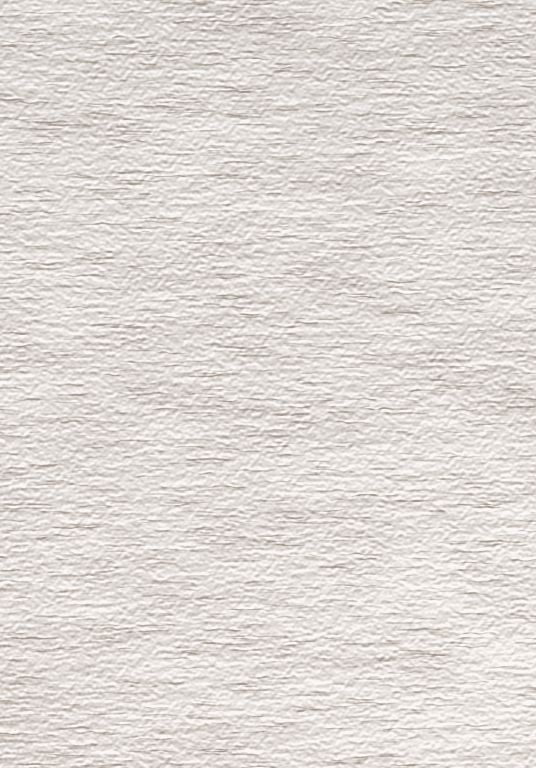
Reproduce this texture procedurally as a Shadertoy shader.

```glsl
// Off-white embossed wall covering with pebbly grain and broken horizontal creases.
// Three noise reliefs of growing stretch are lit from above, then short ragged
// creases are scattered in jittered rows and the tone is mapped to warm white.

const vec3 SHADOW = vec3(0.64, 0.60, 0.56);
const vec3 LIGHT = vec3(0.98, 0.968, 0.96);
const vec2 PEBBLE_FREQ = vec2(235.0, 255.0);
const vec2 GRAIN_FREQ = vec2(105.0, 265.0);
const vec2 STREAK_FREQ = vec2(24.0, 200.0);
const vec2 PATCH_FREQ = vec2(9.0, 30.0);
const float LIGHT_STEP = 0.0024;
const float BASE_TONE = 0.71;
const float PEBBLE_DEPTH = 0.58;
const float GRAIN_DEPTH = 0.46;
const float STREAK_DEPTH = 0.40;
const float PATCH_DEPTH = 0.22;
const float CREASE_DEPTH = 0.56;
const float LIP_GLOW = 0.20;
const int CREASE_LAYERS = 4;
const vec2 CREASE_CELL = vec2(0.10, 0.0137);
const float CREASE_CHANCE = 0.55;
const float CREASE_WIDTH = 0.0011;

float hash(vec2 p) {
    return fract(sin(dot(p, vec2(127.1, 311.7))) * 43758.5453);
}

float noise(vec2 p) {
    vec2 i = floor(p);
    vec2 f = fract(p);
    f = f * f * (3.0 - 2.0 * f);
    float low = mix(hash(i), hash(i + vec2(1.0, 0.0)), f.x);
    float high = mix(hash(i + vec2(0.0, 1.0)), hash(i + 1.0), f.x);
    return mix(low, high, f.y);
}

// Surface height; the pebbles lie on a turned grid to hide its rows.
float height(vec2 p, float roughness) {
    vec2 turned = mat2(0.8, 0.6, -0.6, 0.8) * (p * PEBBLE_FREQ);
    float fine = PEBBLE_DEPTH * noise(turned + 60.0) + GRAIN_DEPTH * noise(p * GRAIN_FREQ);
    return roughness * fine + STREAK_DEPTH * noise((p + 0.5) * STREAK_FREQ);
}

// x: dark crease, y: bright lip just above it.
vec2 crease(vec2 p, float layer, float pixel) {
    p += vec2(0.37, 0.0034) * layer;
    float row = floor(p.y / CREASE_CELL.y);
    p.x += CREASE_CELL.x * hash(vec2(row, layer + 3.0));
    vec2 cell = vec2(floor(p.x / CREASE_CELL.x), row);
    vec2 local = p - cell * CREASE_CELL;
    vec2 seed = cell + 17.3 * layer;

    float halfLength = CREASE_CELL.x * mix(0.10, 0.45, hash(seed + 1.7));
    float centerX = mix(halfLength, CREASE_CELL.x - halfLength, hash(seed + 5.1));
    float centerY = CREASE_CELL.y * mix(0.25, 0.65, hash(seed + 9.4));
    float along = abs(local.x - centerX) / halfLength;
    float taper = 1.0 - smoothstep(0.55, 1.0, along);
    float wobble = 0.0026 * (noise(vec2(p.x * 80.0, row + layer * 31.0)) - 0.5);
    float y = local.y - centerY - wobble;

    float width = CREASE_WIDTH * mix(0.6, 1.2, hash(seed + 2.9));
    float soft = 0.6 * pixel;
    float dark = 1.0 - smoothstep(width - soft, width + soft, abs(y));
    float lip = 1.0 - smoothstep(0.0, 0.0020, abs(y - width - 0.0018));
    float strength = step(hash(seed + 7.7), CREASE_CHANCE) * mix(0.3, 1.0, hash(seed + 4.2));
    return vec2(dark, lip) * taper * strength;
}

void mainImage(out vec4 fragColor, in vec2 fragCoord) {
    vec2 p = fragCoord / iResolution.y;
    vec2 uv = fragCoord / iResolution.xy;
    float pixel = 1.0 / iResolution.y;

    // Faint ragged islands decide where the surface is smooth or rough.
    float patches = 0.5 * noise(p * PATCH_FREQ + 4.0)
                  + 0.5 * noise(p * PATCH_FREQ * 2.7 + 11.0);
    float roughness = mix(1.2, 0.8, patches);

    // Embossed relief lit from above.
    vec2 towardLight = vec2(-0.15, 1.0) * LIGHT_STEP;
    float tone = BASE_TONE + PATCH_DEPTH * (patches - 0.5);
    tone += height(p, roughness) - height(p + towardLight, roughness);

    // Scattered creases, broken up along their length.
    vec2 marks = vec2(0.0);
    for (int i = 0; i < CREASE_LAYERS; i++) {
        marks = max(marks, crease(p, float(i), pixel));
    }
    float breaks = smoothstep(0.1, 0.6, noise(p * vec2(120.0, 200.0) + 7.0));
    marks *= mix(0.4, 1.1, breaks);
    tone += LIP_GLOW * marks.y * (1.0 - marks.x);
    tone -= CREASE_DEPTH * roughness * marks.x;

    // Soft room light, brightest near the lower right.
    vec2 toGlow = (uv - vec2(0.88, 0.17)) * vec2(2.6, 4.0);
    tone += 0.10 * exp(-dot(toGlow, toGlow)) - 0.04 * smoothstep(0.65, 1.0, uv.y);

    vec3 color = mix(SHADOW, LIGHT, clamp(tone, 0.0, 1.0));
    color += vec3(0.004, 0.0, -0.004) * (0.5 - uv.y);
    fragColor = vec4(color, 1.0);
}
```
